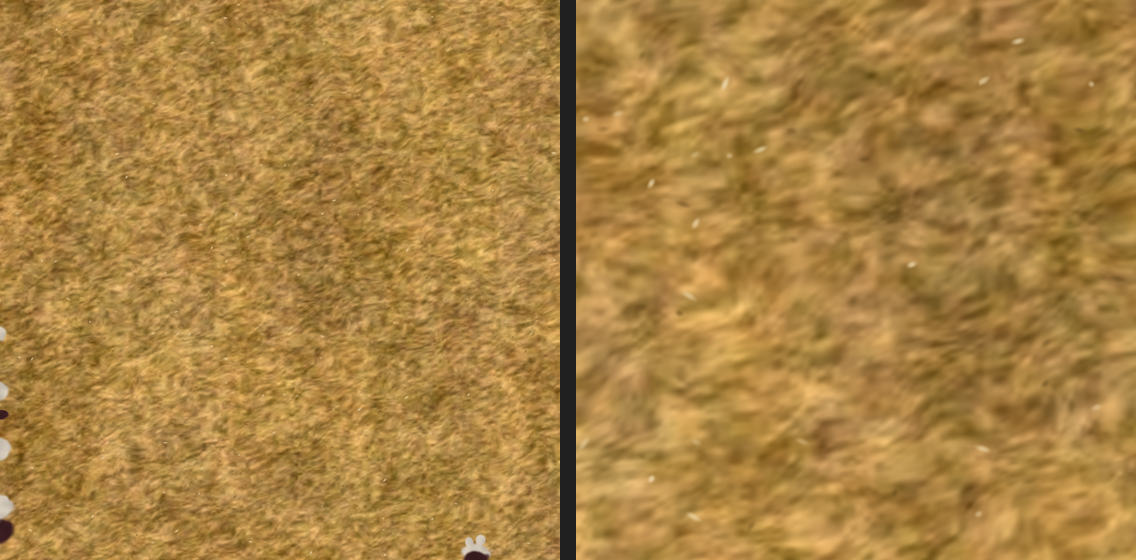
Left: the whole. Right: its middle third, enlarged.
This texture is drawn by a Shadertoy shader. Its source:

```glsl
// Dry golden ground: fine slanted fibres, soft vertical bands, glints and a few edge pebbles.
#define BASE_COLOR vec3(0.680, 0.523, 0.268)
#define TONE_RANGE vec3(0.190, 0.165, 0.135)
#define GLINT_COLOR vec3(0.93, 0.84, 0.66)
#define PIT_COLOR vec3(0.40, 0.29, 0.12)
#define PALE_STONE vec3(0.80, 0.76, 0.70)
#define DARK_STONE vec3(0.22, 0.11, 0.12)
#define FIBRE_SLANT 0.22
#define WARP_AMOUNT 0.006
#define SPECK_GRID 46.0

float hash(vec2 p) {
    vec3 q = fract(p.xyx * 0.1031);
    q += dot(q, q.yzx + 33.33);
    return fract((q.x + q.y) * q.z);
}

// Smooth value noise from -1 to 1
float noise(vec2 p) {
    vec2 cell = floor(p), f = fract(p);
    f = f * f * (3.0 - 2.0 * f);
    float low = mix(hash(cell), hash(cell + vec2(1, 0)), f.x);
    float high = mix(hash(cell + vec2(0, 1)), hash(cell + vec2(1, 1)), f.x);
    return 2.0 * mix(low, high, f.y) - 1.0;
}

// Fibre grain: stretched octaves along a slanted, gently bent direction
float fibres(vec2 p) {
    vec2 bend = vec2(noise(p * 31.0 + 5.0), noise(p * 27.0 + 71.0));
    vec2 q = p + WARP_AMOUNT * bend;
    q.y -= FIBRE_SLANT * q.x;
    q += 3.0;
    float grain = 0.55 * noise(q * vec2(58, 112));
    grain += 0.58 * noise(q * vec2(108, 190) + 17.0);
    grain += 0.30 * noise(q * vec2(210, 290) + 43.0);
    grain += 0.26 * noise(q * vec2(92, 44) + 29.0);
    return grain;
}

// Broad light: blotches, vertical bands and a dim central stripe
float shading(vec2 p) {
    float tone = 0.30 * noise(p * vec2(27, 23) + 11.0);
    tone += 0.22 * noise(p * vec2(9, 7) + 37.0);
    tone += 0.20 * noise(p * vec2(20, 2.6) + 53.0);
    tone += 0.12 * noise(p * 3.2 + 7.0);
    vec2 stripe = (p - vec2(0.55, 0.65)) / vec2(0.09, 0.36);
    return tone - 0.22 * exp(-dot(stripe, stripe));
}

// Sparse short strokes, at most one in each grid cell
float specks(vec2 p, float seed, float density) {
    vec2 g = p * SPECK_GRID, cell = floor(g) + seed;
    vec2 centre = 0.35 + 0.3 * vec2(hash(cell + 3.0), hash(cell + 9.0));
    vec2 d = fract(g) - centre;
    float angle = 1.8 * hash(cell + 21.0) - 0.6;
    float c = cos(angle), s = sin(angle);
    d = vec2(c * d.x + s * d.y, c * d.y - s * d.x);
    d /= vec2(mix(0.10, 0.26, hash(cell + 27.0)), 0.10);
    float present = step(hash(cell), density);
    return present * (0.4 + 0.6 * hash(cell + 33.0)) * (1.0 - smoothstep(0.1, 1.2, length(d)));
}

// Soft-edged rounded stone
vec3 stone(vec3 under, vec2 p, vec2 centre, vec2 size, vec3 tint) {
    float edge = length((p - centre) / size) + 0.12 * noise(p * 110.0 + 13.0);
    return mix(under, tint * (1.0 + 0.08 * noise(p * 90.0 + 4.0)), 1.0 - smoothstep(0.75, 1.12, edge));
}

void mainImage(out vec4 fragColor, in vec2 fragCoord) {
    vec2 p = fragCoord / iResolution.y;
    float right = iResolution.x / iResolution.y;

    // Tone, with small shifts towards grey or olive
    float tone = fibres(p) + shading(p);
    vec3 color = BASE_COLOR + TONE_RANGE * tone;
    float grey = 0.6 * noise(p * vec2(60, 80) + 91.0) + 0.5 * noise(p * vec2(14, 9) + 61.0);
    float olive = noise(p * vec2(75, 66) + 83.0) + 0.6 * noise(p * 12.0 + 47.0);
    color += grey * vec3(-0.004, 0.006, 0.045);
    color += olive * vec3(-0.014, 0.009, -0.006);

    // Pits and glints, clustered by a slow noise
    float cluster = 0.5 + 0.5 * noise(p * 8.0 + 19.0);
    color = mix(color, PIT_COLOR, 0.55 * specks(p + 0.007, 101.0, 0.10));
    color = mix(color, GLINT_COLOR, 0.85 * specks(p, 211.0, 0.02 + 0.11 * cluster * cluster));

    // Stones cut by the left edge, smaller towards the top
    for (int i = 0; i < 4; i++) {
        float k = float(i), size = 0.024 - 0.004 * k;
        vec2 centre = vec2(0.0, 0.095 + 0.103 * k);
        if (i % 2 == 0)
            color = stone(color, p, centre - vec2(0.0, 0.042), vec2(size, size * (1.0 - 0.2 * k)), DARK_STONE);
        color = stone(color, p, centre, vec2(size, size * 1.05), PALE_STONE);
    }

    // Small stone on the bottom edge
    vec2 foot = vec2(right * 0.85, 0.003);
    color = stone(color, p, foot + vec2(0.0, 0.010), vec2(0.028, 0.016), PALE_STONE);
    color = stone(color, p, foot, vec2(0.024, 0.013), DARK_STONE);
    color = stone(color, p, foot + vec2(0.008, 0.032), vec2(0.009, 0.010), PALE_STONE);
    color = stone(color, p, foot + vec2(-0.012, 0.028), vec2(0.008, 0.010), PALE_STONE);

    fragColor = vec4(clamp(color, 0.0, 1.0), 1.0);
}
```
